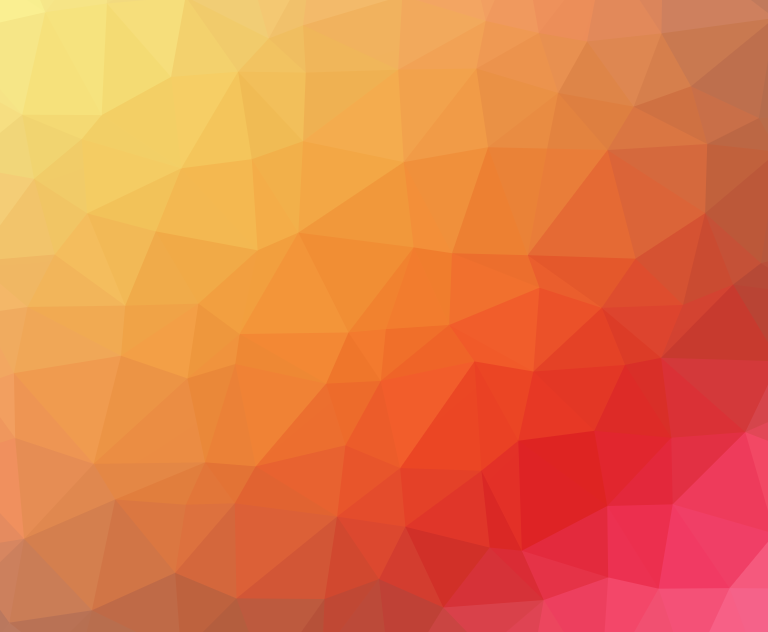
This background is drawn by a Shadertoy shader. Its source:

```glsl
// Low-poly mesh of flat triangles shading from yellow through orange and red to pink.

// Piecewise linear colour ramp over nine even stops.
vec3 ramp(vec3 stops[9], float t) {
    float s = clamp(t, 0.0, 1.0) * 8.0;
    int i = min(int(s), 7);
    return mix(stops[i], stops[i + 1], s - float(i));
}

// Diagonal sweep from top left to bottom right, dulled toward the other corners.
vec3 sweepColour(vec2 uv) {
    vec3 core[9] = vec3[9](
        vec3(0.97, 0.93, 0.56), vec3(0.96, 0.87, 0.46), vec3(0.95, 0.77, 0.35),
        vec3(0.95, 0.64, 0.25), vec3(0.95, 0.50, 0.18), vec3(0.94, 0.30, 0.15),
        vec3(0.87, 0.13, 0.14), vec3(0.94, 0.20, 0.36), vec3(0.97, 0.40, 0.56));
    vec3 rim[9] = vec3[9](
        vec3(0.97, 0.93, 0.56), vec3(0.95, 0.84, 0.48), vec3(0.95, 0.69, 0.39),
        vec3(0.94, 0.56, 0.36), vec3(0.73, 0.47, 0.37), vec3(0.71, 0.40, 0.26),
        vec3(0.73, 0.27, 0.21), vec3(0.94, 0.27, 0.38), vec3(0.97, 0.40, 0.56));
    vec2 q = clamp(vec2(uv.x, 1.0 - uv.y), 0.0, 1.0);
    float along = 0.5 * (q.x + q.y);
    float reach = max(1.0 - abs(2.0 * along - 1.0), 0.001);
    float across = min(abs(q.x - q.y) / reach, 1.0);
    return mix(ramp(core, along), ramp(rim, along), across * across);
}

vec2 hash2(vec2 p) {
    return fract(sin(vec2(dot(p, vec2(127.1, 311.7)), dot(p, vec2(269.5, 183.3)))) * 43758.5);
}

// Jittered lattice point.
vec2 meshPoint(vec2 cell) {
    return cell + 0.5 + 0.74 * (hash2(cell) - 0.5);
}

// Signed distance to the line a-b, positive on its left.
float edgeDistance(vec2 p, vec2 a, vec2 b) {
    vec2 e = b - a, r = p - a;
    return (e.x * r.y - e.y * r.x) / length(e);
}

// Flat facet colour in rgb, weighted by smooth coverage in alpha.
vec4 facet(vec2 p, vec2 a, vec2 b, vec2 c, vec2 meshSize, float pixel) {
    float d = min(edgeDistance(p, a, b), min(edgeDistance(p, b, c), edgeDistance(p, c, a)));
    float cover = clamp(0.5 + d / pixel, 0.0, 1.0);
    vec2 centre = (a + b + c) / 3.0;
    vec3 colour = sweepColour(centre / meshSize) + 0.022 * (hash2(centre).x - 0.5);
    return vec4(colour, 1.0) * cover;
}

void mainImage(out vec4 fragColor, in vec2 fragCoord) {
    float rows = 8.8;
    float pixel = rows / iResolution.y;
    vec2 p = fragCoord * pixel;
    vec2 meshSize = iResolution.xy * pixel;
    vec4 sum = vec4(sweepColour(p / meshSize), 1.0) * 0.001;

    // Each nearby quad is split along its shorter diagonal.
    for (int y = -1; y <= 0; y++) {
        for (int x = -1; x <= 0; x++) {
            vec2 cell = floor(p) + vec2(x, y);
            vec2 a = meshPoint(cell);
            vec2 b = meshPoint(cell + vec2(1, 0));
            vec2 c = meshPoint(cell + vec2(1, 1));
            vec2 d = meshPoint(cell + vec2(0, 1));
            if (distance(a, c) < distance(b, d)) {
                sum += facet(p, a, b, c, meshSize, pixel) + facet(p, a, c, d, meshSize, pixel);
            } else {
                sum += facet(p, a, b, d, meshSize, pixel) + facet(p, b, c, d, meshSize, pixel);
            }
        }
    }
    fragColor = vec4(sum.rgb / sum.a, 1.0);
}
```
